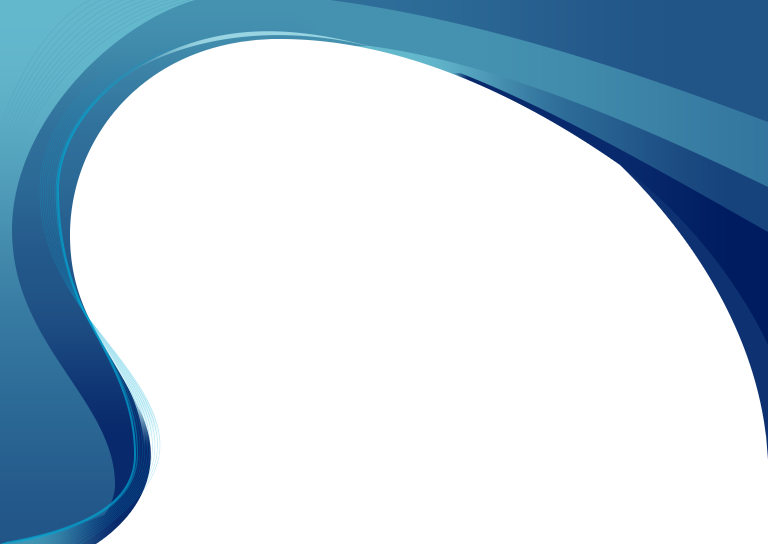
Write a WebGL 2 fragment shader that draws this background.

```glsl
#version 300 es
precision highp float;
// Layered blue ribbons sweeping around a white field, with fans of fine strands.
// Every edge is a monotone cubic Bezier solved for one axis by bisection;
// regions are painted back to front with antialiased coverage.

uniform vec2 u_resolution;
out vec4 outColor;

const vec2 CANVAS = vec2(7.68, 5.44);
const vec3 WHITE = vec3(1.0);
const vec3 AQUA  = vec3(0.39, 0.72, 0.80);
const vec3 TEAL  = vec3(0.27, 0.57, 0.69);
const vec3 STEEL = vec3(0.18, 0.43, 0.60);
const vec3 BLUE  = vec3(0.13, 0.33, 0.53);
const vec3 NAVY  = vec3(0.03, 0.16, 0.42);
const vec3 INK   = vec3(0.00, 0.11, 0.38);
const vec3 CYAN  = vec3(0.00, 0.66, 0.83);
const vec3 PALE  = vec3(0.80, 0.94, 0.97);

vec2 bezier(vec2 a, vec2 b, vec2 c, vec2 d, float t) {
  float s = 1.0 - t;
  return s * s * s * a + 3.0 * s * t * (s * b + t * c) + t * t * t * d;
}

// Control points are (along, across); returns across where along equals s.
float curve(vec2 a, vec2 b, vec2 c, vec2 d, float s) {
  float t = 0.5, stepSize = 0.25;
  for (int i = 0; i < 17; i++) {
    t += bezier(a, b, c, d, t).x < s ? stepSize : -stepSize;
    stepSize *= 0.5;
  }
  return bezier(a, b, c, d, t).y;
}

float slope(float f) { return max(length(vec2(dFdx(f), dFdy(f))), 1e-5); }
float cover(float f) { return clamp(0.5 + f / slope(f), 0.0, 1.0); }

// Thin line along f = 0, with its half width in canvas units.
float strand(float f, float halfWidth, float pixel) {
  float dist = abs(f) / slope(f) * pixel;
  return clamp((halfWidth - dist) / pixel + 0.5, 0.0, 1.0);
}

// Left side profiles: x as a function of depth y below the top edge.
float fieldLeft(float y) {
  if (y < 2.35) return curve(vec2(0.39, 2.8), vec2(0.39, 1.45), vec2(1.38, 0.7), vec2(2.35, 0.7), y);
  if (y < 4.05) return curve(vec2(2.35, 0.7), vec2(3.1, 0.7), vec2(3.45, 1.08), vec2(4.05, 1.37), y);
  return curve(vec2(4.05, 1.37), vec2(4.55, 1.65), vec2(5.08, 1.5), vec2(5.44, 0.96), y);
}

float outerLeft(float y) {
  if (y < 2.3) return curve(vec2(0, 1.95), vec2(0.25, 1.1), vec2(1.25, 0.12), vec2(2.3, 0.12), y);
  if (y < 4.85) return curve(vec2(2.3, 0.12), vec2(3.45, 0.12), vec2(4.0, 1.15), vec2(4.85, 1.15), y);
  if (y < 5.15) return curve(vec2(4.85, 1.15), vec2(4.95, 1.15), vec2(5.08, 1.1), vec2(5.15, 1.04), y);
  return curve(vec2(5.15, 1.04), vec2(5.25, 0.8), vec2(5.38, 0.4), vec2(5.44, 0), y);
}

float innerStrand(float y) {
  if (y < 1.9) return curve(vec2(0.28, 2.8), vec2(0.28, 1.5), vec2(1.1, 0.58), vec2(1.9, 0.58), y);
  if (y < 3.15) return curve(vec2(1.9, 0.58), vec2(2.35, 0.58), vec2(2.8, 0.68), vec2(3.15, 0.86), y);
  if (y < 4.55) return curve(vec2(3.15, 0.86), vec2(3.6, 1.1), vec2(4.0, 1.35), vec2(4.55, 1.35), y);
  return curve(vec2(4.55, 1.35), vec2(4.9, 1.35), vec2(5.25, 1.1), vec2(5.43, 0.05), y);
}

float outerStrand(float y) {
  if (y < 1.9) return curve(vec2(0, 3.35), vec2(0, 1.8), vec2(0.8, 0.4), vec2(1.9, 0.4), y);
  if (y < 3.15) return curve(vec2(1.9, 0.4), vec2(2.45, 0.4), vec2(2.8, 0.62), vec2(3.15, 0.86), y);
  if (y < 4.45) return curve(vec2(3.15, 0.86), vec2(3.65, 1.25), vec2(4.05, 1.6), vec2(4.45, 1.6), y);
  return curve(vec2(4.45, 1.6), vec2(4.9, 1.6), vec2(5.25, 1.1), vec2(5.44, 0.8), y);
}

// Top edge of the white field: depth as a function of x.
float fieldTop(float x) {
  if (x < 6.2) return curve(vec2(2.8, 0.39), vec2(4.0, 0.39), vec2(5.2, 0.95), vec2(6.2, 1.65), x);
  return curve(vec2(6.2, 1.65), vec2(7.0, 2.43), vec2(7.65, 3.5), vec2(7.68, 4.65), x);
}

void main() {
  vec2 p = gl_FragCoord.xy / u_resolution * CANVAS;
  float pixel = CANVAS.y / u_resolution.y;
  float x = p.x, y = CANVAS.y - p.y;

  // Main ribbon, darkening as it descends the left side
  vec3 col = mix(TEAL, STEEL, smoothstep(0.0, 1.6, y));
  col = mix(col, BLUE, smoothstep(1.4, 3.0, y));
  col = mix(col, NAVY, smoothstep(2.8, 4.5, y));
  col = mix(col, mix(TEAL, NAVY, smoothstep(0.3, 1.25, x)), smoothstep(4.9, 5.0, y));

  // Right side: light lane, upper corner, fading strip and dark wedge
  float right = smoothstep(2.9, 3.3, x);
  col = mix(col, mix(TEAL, STEEL, smoothstep(4.5, 9.0, x)), right);
  float cornerEdge = curve(vec2(3.3, 0), vec2(4.8, 0.2), vec2(6.3, 0.7), vec2(7.68, 1.22), x);
  col = mix(col, mix(STEEL, BLUE, smoothstep(3.5, 7.0, x)), right * cover(cornerEdge - y));
  float laneEdge = curve(vec2(3.7, 0.46), vec2(4.9, 0.62), vec2(6.3, 1.2), vec2(7.68, 1.87), x);
  vec3 strip = mix(mix(AQUA, STEEL, smoothstep(4.1, 5.8, x)), mix(BLUE, NAVY, 0.4), smoothstep(5.3, 7.4, x));
  col = mix(col, strip, right * cover(y - laneEdge));
  float stripEdge = curve(vec2(4.6, 0.73), vec2(5.5, 1.08), vec2(6.5, 1.65), vec2(7.68, 2.32), x);
  float wedge = cover(y - stripEdge) * smoothstep(4.5, 4.7, x);
  col = mix(col, mix(NAVY, INK, smoothstep(6.2, 7.4, x)), wedge);
  float sliverEdge = curve(vec2(6.2, 1.65), vec2(6.8, 2.1), vec2(7.35, 2.75), vec2(7.68, 3.45), x);
  col = mix(col, mix(NAVY, BLUE, 0.2), wedge * cover(y - sliverEdge) * step(6.2, x));

  // Aqua panel outside the ribbon, with faint strands
  vec3 panel = mix(AQUA, STEEL, smoothstep(0.2, 4.2, y));
  panel = mix(panel, BLUE, smoothstep(3.5, 5.6, y));
  float fanInner = curve(vec2(0, 1.9), vec2(0.2, 1.1), vec2(0.9, 0.25), vec2(2.0, 0.05), y);
  float fanOuter = curve(vec2(0, 0.9), vec2(0.2, 0.5), vec2(0.8, 0.1), vec2(1.6, -0.1), y);
  for (int i = 0; i < 10; i++) {
    float line = strand(x - mix(fanInner, fanOuter, float(i) / 9.0), 0.004, pixel);
    panel = mix(panel, TEAL, 0.3 * line * (1.0 - smoothstep(0.8, 1.8, y)));
  }
  col = mix(col, panel, cover(outerLeft(y) - x));

  // Pale crest above the field
  float crestTop = curve(vec2(1.15, 0.82), vec2(2.0, 0.22), vec2(2.8, 0.22), vec2(3.72, 0.47), x);
  float crestBase = curve(vec2(1.15, 0.82), vec2(1.9, 0.3), vec2(2.9, 0.26), vec2(3.72, 0.47), x);
  float crest = cover(y - crestTop) * cover(crestBase - y) * step(1.15, x) * step(x, 3.72);
  col = mix(col, mix(AQUA, PALE, 0.5), crest * smoothstep(1.1, 2.1, x));

  // White field and the pale glow along its lower left edge
  col = mix(col, WHITE, cover(x - fieldLeft(y)) * cover(y - fieldTop(x)));
  float inner = innerStrand(y), outer = outerStrand(y);
  float glow = cover(x - mix(inner, outer, 0.35)) * cover(outer - x);
  col = mix(col, PALE, 0.8 * glow * smoothstep(3.2, 3.6, y) * (1.0 - smoothstep(4.0, 4.5, y)));

  // Cyan strands that cross at the waist of the ribbon
  for (int i = 0; i < 11; i++) {
    float k = float(i) / 10.0;
    float line = strand(x - mix(inner, outer, k), mix(0.01, 0.003, min(k * 5.0, 1.0)), pixel);
    col = mix(col, CYAN, line * mix(0.7, 0.25, min(k * 5.0, 1.0)) * smoothstep(0.3, 1.3, y));
  }
  outColor = vec4(col, 1.0);
}
```
